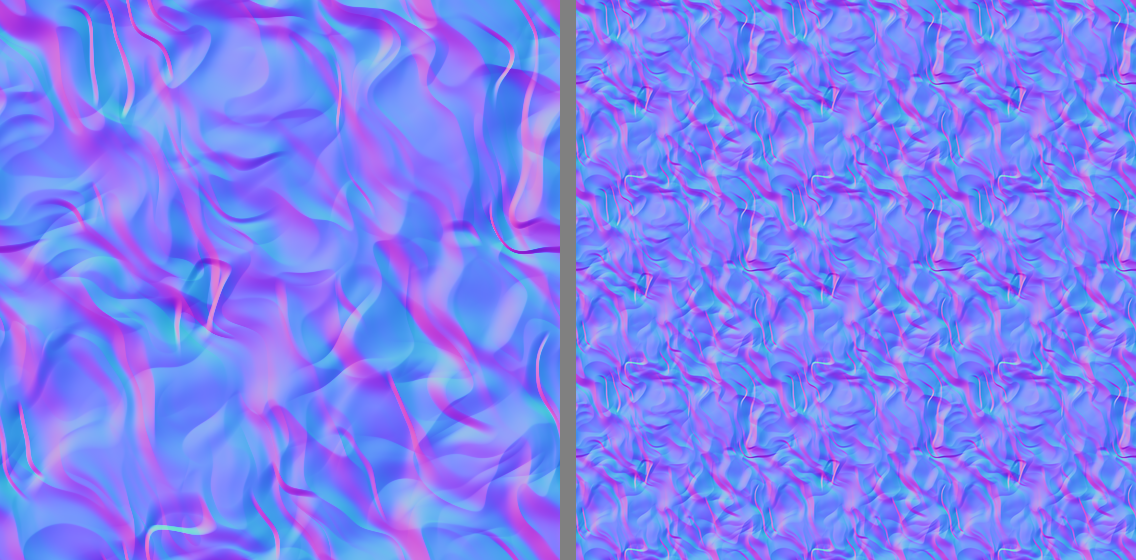
Left, the tile; right, the same tile 3 across and 3 down.
This texture map is drawn by a Shadertoy shader. Its source:

```glsl
// Tileable tangent-space normal map of slanted, overlapping cloth-like folds.

const float RELIEF = 0.056;        // height of the folds, in canvas widths
const float LEAN = 0.05;           // how far crests lean over their steep side
const vec2 LEAN_DIR = vec2(0.8, 0.6);
const float CREASE_SOFTNESS = 0.018;
const float BEND_LARGE = 0.11;     // domain warp strengths
const float BEND_SMALL = 0.045;
const float DETAIL = 0.42;
const float PLEAT = 0.26;
const float WRINKLE = 0.20;
const float TUCK = 0.36;
const float CROSS = 0.26;
const float GRAIN = 0.018;
const float FACET_GAIN = 1.5;      // lifts gentle slopes, holds back steep ones
const float FACET_LIMIT = 0.8;
const float SAMPLE_STEP = 0.0012;  // finite difference, in canvas widths

vec2 hashGradient(vec2 cell, float seed) {
    vec2 k = vec2(dot(cell, vec2(127.1, 311.7)), dot(cell, vec2(269.5, 183.3)));
    return 2.0 * fract(sin(k + seed * 17.31) * 43758.5453) - 1.0;
}

// One lattice corner; each wrap in y also shifts x by a whole number of cells.
float corner(vec2 cell, vec2 local, vec2 offset, vec2 period, float skew, float seed) {
    vec2 c = cell + offset + 0.5;
    float turns = floor(c.y / period.y);
    c -= turns * vec2(skew, period.y);
    c.x = mod(c.x, period.x);
    return dot(hashGradient(floor(c), seed), local - offset);
}

// Tileable gradient noise, slanted by skew cells over the canvas height.
float slantNoise(vec2 uv, vec2 period, float skew, float seed) {
    vec2 p = uv * period + vec2(skew * uv.y, 0.0);
    vec2 cell = floor(p), f = p - cell;
    vec2 w = f * f * f * (f * (f * 6.0 - 15.0) + 10.0);
    float low = mix(corner(cell, f, vec2(0, 0), period, skew, seed),
                    corner(cell, f, vec2(1, 0), period, skew, seed), w.x);
    float high = mix(corner(cell, f, vec2(0, 1), period, skew, seed),
                     corner(cell, f, vec2(1, 1), period, skew, seed), w.x);
    return mix(low, high, w.y);
}

float wrapNoise(vec2 uv, float freq, float seed) {
    return slantNoise(uv, vec2(freq), 0.0, seed);
}

float softMax(float a, float b) {
    float d = a - b;
    return 0.5 * (a + b + sqrt(d * d + CREASE_SOFTNESS * CREASE_SOFTNESS));
}

float softRidge(float n) {
    return -softMax(n, -n);
}

vec2 bend(vec2 p) {
    vec2 large = vec2(wrapNoise(p, 4.0, 1.0), wrapNoise(p, 4.0, 2.0));
    vec2 small = vec2(wrapNoise(p, 9.0, 3.0), wrapNoise(p, 9.0, 4.0));
    return p + BEND_LARGE * large + BEND_SMALL * small;
}

// Rounded folds lying over each other, with creases where they meet.
float folds(vec2 p) {
    return softMax(slantNoise(p, vec2(6, 4), 4.0, 5.0),
                   slantNoise(p, vec2(8, 5), 4.0, 6.0));
}

float smallFolds(vec2 p) {
    return softMax(slantNoise(p, vec2(13, 8), 7.0, 7.0),
                   slantNoise(p, vec2(11, 6), 2.0, 14.0));
}

// Slow rise and narrow drop, broken into short lengths.
float pleats(vec2 p) {
    float t = fract(dot(p, vec2(8, 4)) + 2.2 * wrapNoise(p, 5.0, 15.0));
    float present = smoothstep(0.0, 0.2, wrapNoise(p, 6.0, 16.0));
    return present * t * (1.0 - smoothstep(0.84, 1.0, t));
}

float height(vec2 uv) {
    vec2 p = bend(uv);
    // Crests pushed sideways: one flank turns steep, the other gentle.
    vec2 leaned = p - LEAN * LEAN_DIR * folds(p);
    float h = folds(leaned) + DETAIL * smallFolds(leaned) + PLEAT * pleats(p);

    // Smaller creases gather in patches and leave the rest smooth.
    float patches = wrapNoise(uv, 4.0, 8.0);
    float wrinkled = smoothstep(-0.1, 0.25, patches);
    float crossed = smoothstep(0.0, 0.25, -patches);
    float tucked = smoothstep(0.0, 0.25, wrapNoise(uv, 5.0, 9.0));
    h += WRINKLE * wrinkled * softRidge(slantNoise(leaned, vec2(15, 8), 6.0, 10.0));
    h += CROSS * crossed * softRidge(slantNoise(p, vec2(10, 6), -9.0, 11.0));
    h += TUCK * tucked * softRidge(slantNoise(p, vec2(5, 11), 0.0, 12.0));
    h += GRAIN * slantNoise(p, vec2(40, 18), 18.0, 13.0);
    return RELIEF * h;
}

void mainImage(out vec4 fragColor, in vec2 fragCoord) {
    vec2 uv = fragCoord / iResolution.xy;
    vec2 e = vec2(SAMPLE_STEP, 0.0);
    float h = height(uv);
    vec2 slope = vec2(height(uv + e.xy) - h, height(uv + e.yx) - h) / SAMPLE_STEP;
    slope *= FACET_GAIN / (1.0 + FACET_LIMIT * length(slope));
    // Green points down the canvas.
    vec3 normal = normalize(vec3(-slope.x, slope.y, 1.0));
    fragColor = vec4(0.5 + 0.5 * normal, 1.0);
}
```
